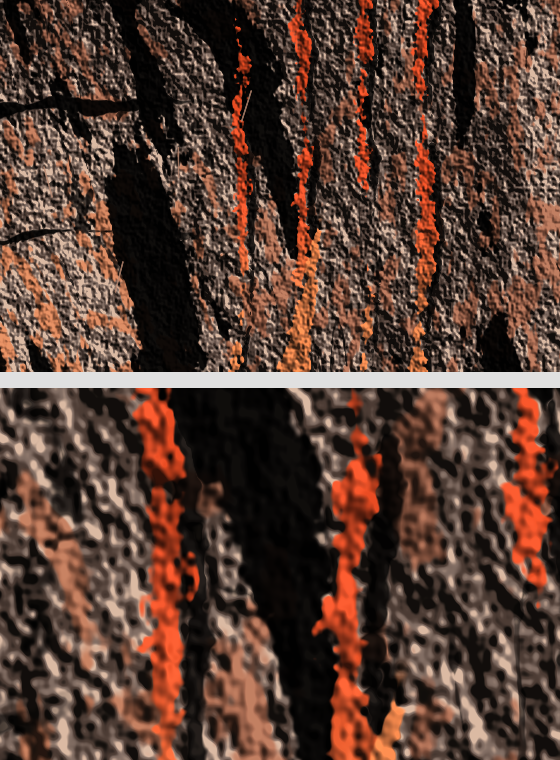
Top, the full canvas; bottom, a detail of the centre.
A Shadertoy shader for this texture:

```glsl
const vec3 SOOT = vec3(0.065, 0.052, 0.042);
const vec3 BARK = vec3(0.30, 0.235, 0.205);
const vec3 ASH = vec3(0.51, 0.43, 0.39);
const vec3 GLINT = vec3(0.86, 0.73, 0.64);
const vec3 RUST = vec3(0.60, 0.35, 0.25);
const vec3 EMBER = vec3(0.84, 0.27, 0.12);
const vec3 AMBER = vec3(0.90, 0.50, 0.28);
const vec2 TO_LIGHT = vec2(0.0045, 0.0045);
const float RELIEF = 2.5;
const float SEAM_START = 0.645;
const float SEAM_GAP = 0.165;
const float LEDGE_START = 0.37;
const float LEDGE_GAP = 0.34;

float hash(vec2 p) {
    vec3 q = fract(p.xyx * 0.1031);
    q += dot(q, q.yzx + 33.33);
    return fract((q.x + q.y) * q.z);
}

float noise(vec2 p) {
    vec2 i = floor(p), f = fract(p);
    f = f * f * (3.0 - 2.0 * f);
    return mix(mix(hash(i), hash(i + vec2(1, 0)), f.x),
               mix(hash(i + vec2(0, 1)), hash(i + vec2(1, 1)), f.x), f.y);
}

float fbm(vec2 p) {
    float sum = 0.0, amp = 0.53;
    for (int i = 0; i < 4; i++) {
        sum += amp * noise(p);
        p = mat2(1.9, 0.3, -0.3, 1.9) * p + 17.3;
        amp *= 0.5;
    }
    return sum;
}

// Fine crumbly surface height
float grain(vec2 p) {
    return 0.42 * noise(p * vec2(40, 28)) + 0.33 * noise(p * vec2(84, 64) + 9.1)
         + 0.25 * noise(p * vec2(155, 128) + 31.7);
}

float band(float d, float halfWidth) {
    return 1.0 - smoothstep(halfWidth - 0.003, halfWidth + 0.003, abs(d));
}

float segment(vec2 p, vec2 a, vec2 b) {
    vec2 d = b - a;
    return length(p - a - d * clamp(dot(p - a, d) / dot(d, d), 0.0, 1.0));
}

void mainImage(out vec4 fragColor, in vec2 fragCoord) {
    vec2 p = fragCoord / iResolution.y;

    // Furrows lean on the left and stand upright on the right
    float lean = mix(0.30, 0.03, smoothstep(0.4, 1.0, p.x));
    vec2 along = vec2(p.x + lean * p.y, p.y);
    along.x += 0.035 * (fbm(p * 6.0) - 0.5);
    float crumbs = grain(p);
    float rough = crumbs - 0.5;
    float plates = fbm(along * vec2(13.0, 3.2) + 4.0);

    // Deep vertical cracks
    float depth = fbm(along * vec2(11.0, 2.5) + 21.0) + 0.16 * rough;
    float limit = mix(0.405, 0.30, smoothstep(1.02, 1.3, p.x));
    float crack = 1.0 - smoothstep(limit - 0.025, limit + 0.015, depth);
    float split = abs(noise(along * vec2(24.0, 5.0) + 50.0) - 0.5) + 0.2 * rough;
    crack = max(crack, 0.75 * (1.0 - smoothstep(0.01, 0.05, split))
                     * smoothstep(0.45, 0.6, plates));

    // Ledges across the left side
    for (int i = 0; i < 2; i++) {
        float k = float(i);
        float y = LEDGE_START + LEDGE_GAP * k + 0.07 * (fbm(vec2(p.x * 7.0, k * 8.0)) - 0.5);
        float w = 0.022 * noise(vec2(p.x * 12.0, k + 5.0)) + 0.012 * rough;
        crack = max(crack, band(p.y - y, w) * (1.0 - smoothstep(0.45, 0.6, p.x)));
    }

    // Glowing seams with a shadowed side
    float glow = 0.0;
    for (int i = 0; i < 4; i++) {
        float k = float(i);
        float x = SEAM_START + SEAM_GAP * k + 0.06 * (fbm(vec2(p.y * 5.0, k * 9.0)) - 0.5);
        float w = 0.030 * (noise(vec2(p.y * 9.0, k + 3.0)) - 0.22) + 0.05 * rough;
        glow = max(glow, band(p.x - x, w));
        crack = max(crack, 0.9 * band(p.x - x - 0.024, 0.8 * w));
    }
    float wedgeWidth = 0.040 * (1.0 - p.y / 0.43) + 0.04 * rough;
    float wedge = band(p.x - 0.79 - 0.17 * p.y, wedgeWidth) * (1.0 - smoothstep(0.38, 0.43, p.y));

    // Sunlit and shaded regions
    float drift = 0.2 * (fbm(p * 4.0 + 7.0) - 0.5);
    float leftSun = (1.0 - smoothstep(0.1, 0.85, p.x + drift)) * (1.0 - smoothstep(0.2, 0.85, p.y));
    float rightSun = smoothstep(1.30, 1.42, p.x + drift);
    float shade = (1.0 - smoothstep(0.15, 0.75, p.x)) * smoothstep(0.55, 1.0, p.y);
    float relief = crumbs - grain(p + TO_LIGHT);
    float tone = 0.35 + RELIEF * relief + 0.5 * rough + 0.55 * (plates - 0.5)
               + 0.20 * leftSun + 0.20 * rightSun - 0.17 * shade;

    // Charred bark ramp
    vec3 color = mix(SOOT, BARK, smoothstep(0.04, 0.34, tone));
    color = mix(color, ASH, smoothstep(0.34, 0.60, tone));
    color = mix(color, GLINT, smoothstep(0.58, 0.86, tone));

    // Rust flecks and seams
    float lit = clamp(0.45 + 1.1 * tone, 0.25, 1.2);
    float patches = fbm(along * vec2(32.0, 14.0) + 70.0) + 0.25 * rough;
    float flecks = smoothstep(0.56, 0.66, patches + 0.05 * (leftSun + rightSun));
    color = mix(color, mix(RUST, AMBER, 0.6 * leftSun) * lit, 0.75 * flecks);
    color *= 1.0 - 0.93 * crack;
    color = mix(color, mix(AMBER, EMBER, smoothstep(0.1, 0.5, p.y)) * lit, 0.9 * glow);
    color = mix(color, AMBER * lit, 0.92 * wedge);

    // Fallen needles
    for (int i = 0; i < 4; i++) {
        float k = float(i);
        vec2 a = vec2(0.14 + 0.17 * k, 0.15 + 0.6 * hash(vec2(k, 4.0)));
        vec2 b = a + vec2(0.06 * (hash(vec2(k, 8.0)) - 0.5), 0.08);
        float needle = 1.0 - smoothstep(0.001, 0.0035, segment(p, a, b));
        color = mix(color, mix(RUST, GLINT, 0.5), 0.8 * needle);
    }
    fragColor = vec4(clamp(color, 0.0, 1.0), 1.0);
}
```
